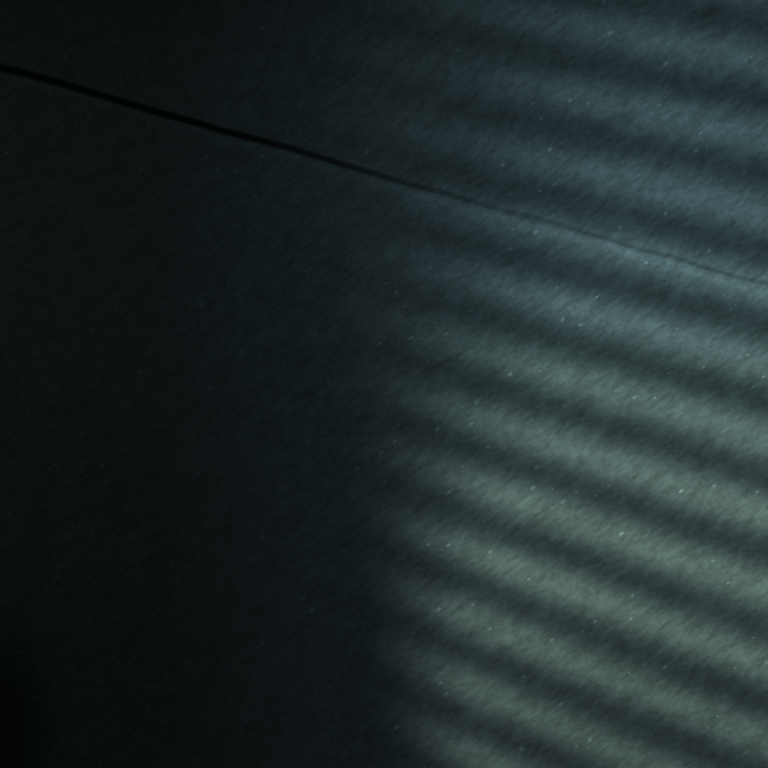
Write a three.js fragment shader that draws this texture.

```glsl
// Dark speckled stone floor with a thin seam, lit from the right by soft slatted light.
varying vec2 vUv;

const vec3 SHADE_LEFT = vec3(0.043, 0.062, 0.062);
const vec3 SHADE_MID = vec3(0.078, 0.108, 0.118);
const vec3 LIGHT_COOL = vec3(0.195, 0.260, 0.268);
const vec3 LIGHT_WARM = vec3(0.262, 0.312, 0.282);

// Slats: position of the first one and their spacing, at FAN_X and at the right edge
const float FAN_X = 0.625;
const vec2 FIRST_SLAT = vec2(0.010, 0.081);
const vec2 SLAT_GAP = vec2(0.0890, 0.0983);
const float GAP_LIGHT = 0.40;

// Seam: depth at the left edge, slope, half width
const float SEAM_START = 0.087;
const float SEAM_SLOPE = 0.284;
const float SEAM_WIDTH = 0.0055;

const float GRAIN_ANGLE = 0.62;
const float GRAIN_AMOUNT = 0.42;
const float FLECK_CELLS = 52.0;
const float FLECK_SHARE = 0.10;

float hash(vec2 p) {
  vec3 q = fract(vec3(p.xyx) * 0.1031);
  q += dot(q, q.yzx + 33.33);
  return fract((q.x + q.y) * q.z);
}

float noise(vec2 p) {
  vec2 i = floor(p);
  vec2 f = fract(p);
  f = f * f * (3.0 - 2.0 * f);
  return mix(mix(hash(i), hash(i + vec2(1.0, 0.0)), f.x),
             mix(hash(i + vec2(0.0, 1.0)), hash(i + 1.0), f.x), f.y);
}

vec2 rotate(vec2 p, float a) {
  float c = cos(a);
  float s = sin(a);
  return vec2(c * p.x + s * p.y, c * p.y - s * p.x);
}

// Fanned light bands, brightest at whole numbers of the slat index
float slats(float x, float depth) {
  float t = (x - FAN_X) / (1.0 - FAN_X);
  float first = mix(FIRST_SLAT.x, FIRST_SLAT.y, t);
  float gap = mix(SLAT_GAP.x, SLAT_GAP.y, t);
  float index = (depth - first) / gap;
  return 0.5 + 0.5 * cos(6.28318 * index);
}

// Penumbra on the left, tighter towards the bottom
float lightReach(float x, float depth) {
  float start = mix(0.36, 0.48, depth);
  float full = mix(0.92, 0.64, smoothstep(0.0, 0.9, depth));
  float strength = mix(0.68, 1.0, smoothstep(0.0, 0.45, depth));
  strength *= 1.0 - 0.26 * smoothstep(0.72, 1.0, depth);
  return smoothstep(start, full, x) * strength * mix(0.88, 1.06, x);
}

// Streaked stone grain, centred on zero
float grain(vec2 p) {
  vec2 g = rotate(p, GRAIN_ANGLE);
  float coarse = noise(g * vec2(38.0, 85.0));
  float medium = noise(g * vec2(85.0, 210.0) + 17.0);
  float fine = noise(g * vec2(210.0, 380.0) + 41.0);
  return 0.3 * coarse + 0.4 * medium + 0.3 * fine - 0.5;
}

// Sparse soft flecks, one at most per cell
float flecks(vec2 p) {
  vec2 g = rotate(p, GRAIN_ANGLE) * FLECK_CELLS;
  vec2 cell = floor(g);
  vec2 centre = 0.35 + 0.3 * vec2(hash(cell + 7.0), hash(cell + 19.0));
  vec2 offset = (fract(g) - centre) * vec2(1.0, 1.7);
  float size = mix(0.10, 0.32, hash(cell + 53.0));
  float present = step(1.0 - FLECK_SHARE, hash(cell + 101.0));
  return present * (1.0 - smoothstep(size * 0.2, size, length(offset)));
}

void main() {
  float x = vUv.x;
  float depth = 1.0 - vUv.y;

  // Ambient shade, dimmer in the lower left
  vec3 color = mix(SHADE_LEFT, SHADE_MID, smoothstep(0.15, 0.55, x));
  color *= mix(1.0, 0.78, smoothstep(0.55, 1.0, depth) * (1.0 - 0.5 * x));
  color *= 1.0 + 0.2 * exp(-pow((depth - 0.3) / 0.2, 2.0)) * (1.0 - x);
  color *= mix(0.75, 1.0, smoothstep(0.0, 0.25, depth + 0.12));

  // Slatted light
  float band = slats(x, depth);
  vec3 light = mix(LIGHT_COOL, LIGHT_WARM, smoothstep(0.2, 0.7, depth));
  color += light * lightReach(x, depth) * mix(GAP_LIGHT, 1.0, band);

  // Stone surface
  color *= 1.0 + GRAIN_AMOUNT * grain(vUv);
  color += color * flecks(vUv) * 0.35;
  color += (noise(vUv * 430.0) - 0.5) * 0.012;

  // Seam, fading into the light, with a faint lit lip below it
  float wobble = (noise(vec2(x * 24.0, 3.0)) - 0.5) * 0.003;
  float seam = depth - SEAM_START - SEAM_SLOPE * x - wobble;
  float width = SEAM_WIDTH * mix(1.0, 0.55, x);
  float groove = 1.0 - smoothstep(width * 0.3, width * 1.5, abs(seam));
  color *= 1.0 - groove * mix(0.85, 0.16, smoothstep(0.25, 0.68, x));
  float lip = exp(-pow((seam - 0.011) / 0.006, 2.0));
  color *= 1.0 + 0.10 * lip;

  // Dark lower left corner
  float corner = length((vec2(x, depth) - vec2(0.0, 0.95)) * vec2(1.0, 0.5));
  color *= mix(0.35, 1.0, smoothstep(0.0, 0.10, corner));

  gl_FragColor = vec4(max(color, 0.0), 1.0);
}
```
